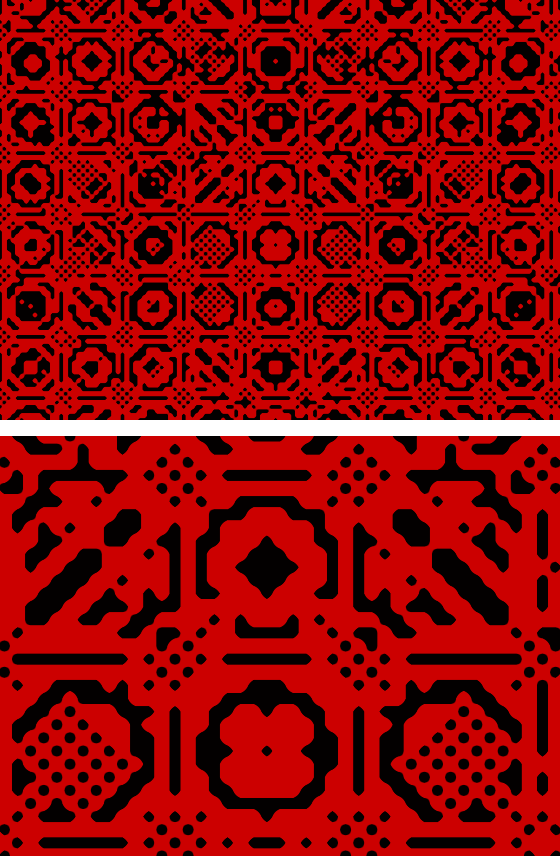
Top: the whole. Bottom: its middle third, enlarged.
This pattern is drawn by a Shadertoy shader. Its source:

```glsl
#define ROWS 96.0
#define CENTRE vec2(63.0, 54.0)
#define MOTIF 14.0
#define RINGS 28.0
#define THRESHOLD 0.42
#define WEAR 0.07
#define RED vec3(0.80, 0.0, 0.0)
#define BLACK vec3(0.01, 0.0, 0.0)

float hash(vec2 p) {
    vec3 q = fract(p.xyx * vec3(0.1031, 0.1030, 0.0973));
    q += dot(q, q.yzx + 33.33);
    return fract((q.x + q.y) * q.z);
}

// Rings sampled coarsely enough to alias into lobes: 1 is red
float rings(float along, float across, float phase) {
    float d = 0.5 * (along * along + across * across) + phase;
    return step(mod(d, RINGS), RINGS * 0.5 - 0.5);
}

// Border bar with a chequered knot at each corner
float border(float nearAxis, float farAxis) {
    float chequer = mod(nearAxis + farAxis, 2.0);
    if (farAxis > 6.5) return nearAxis < 3.5 ? 0.0 : chequer;
    return nearAxis < 5.5 ? 1.0 : chequer;
}

// Red or black at one integer point, mirrored left to right
float node(vec2 point) {
    vec2 p = point - CENTRE;
    p.x = abs(p.x);
    vec2 motif = floor(p / MOTIF + 0.5);
    vec2 local = p - motif * MOTIF;
    vec2 seed = motif + 40.0;
    float style = hash(seed);
    float lean = hash(seed + 7.3);
    float nearAxis = min(abs(local.x), abs(local.y));
    float farAxis = max(abs(local.x), abs(local.y));

    // Diagonal axes of the motif
    if (lean < 0.5) local.y = -local.y;
    float along = local.x + local.y;
    float across = abs(local.x - local.y);
    float chip = hash(vec2(along, across) + seed * 17.0);

    if (farAxis > 5.5) {
        float bar = border(nearAxis, farAxis);
        return chip < WEAR * 0.5 ? 1.0 - bar : bar;
    }

    // Pairs of rows and columns swap the colours of the large lobes
    bool mixed = mod(motif.x, 2.0) > 0.5;
    float tone = mod(floor(motif.x * 0.5) + floor((motif.y + 1.0) * 0.5), 2.0);
    if (mixed) tone = step(0.5, hash(seed + 3.1));
    float tilt = motif.x < 0.5 ? 0.0 : lean - 0.5;
    float phase = tone * RINGS * 0.5 - 6.0 * style + tilt * along;
    float ink = rings(along, across, max(phase, -5.0));

    // Mixed columns hold a slash or a patch of lattice
    if (mixed && style < 0.35) {
        if (across < 1.5 && abs(along) < 8.5) ink = 0.0;
        else if (across < 3.5) ink = 1.0;
    } else if (mixed && style < 0.85) {
        if (along > -3.5 && across < 5.5) ink = mod(abs(along), 2.0);
    }
    return chip < WEAR ? 1.0 - ink : ink;
}

void mainImage(out vec4 fragColor, in vec2 fragCoord) {
    float pixel = ROWS / iResolution.y;
    vec2 grid = fragCoord * pixel;
    vec2 corner = floor(grid);
    vec2 blend = grid - corner;

    // Blending four points chamfers the contour and joins red diagonals
    float low = mix(node(corner), node(corner + vec2(1.0, 0.0)), blend.x);
    float high = mix(node(corner + vec2(0.0, 1.0)), node(corner + 1.0), blend.x);
    float field = mix(low, high, blend.y);
    float soft = 0.55 * pixel;
    float cover = smoothstep(THRESHOLD - soft, THRESHOLD + soft, field);
    fragColor = vec4(mix(BLACK, RED, cover), 1.0);
}
```
